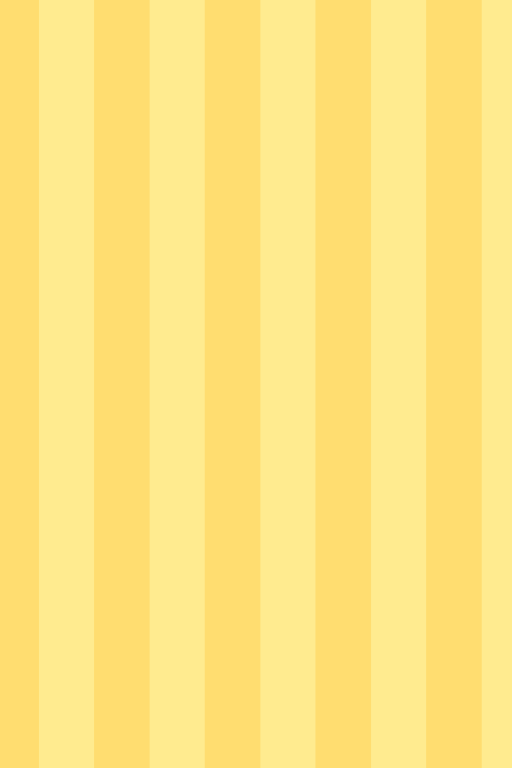
This pattern is drawn by a Shadertoy shader. Its source:

```glsl
const vec3 GOLD = vec3(1.0, 0.867, 0.44);
const vec3 PALE_YELLOW = vec3(1.0, 0.92, 0.56);

// Lengths as fractions of the canvas width
const float PERIOD = 0.2162;
const float STRIPE_WIDTH = 0.1076;
const float FIRST_CENTRE = 0.1299;

// Signed distance to the nearest stripe edge, negative inside
float stripeDistance(float x, float centre, float period, float width) {
    float offset = (fract((x - centre) / period + 0.5) - 0.5) * period;
    return abs(offset) - 0.5 * width;
}

// Coverage of a shape, smoothed over one pixel
float coverage(float dist, float pixel) {
    return clamp(0.5 - dist / pixel, 0.0, 1.0);
}

void mainImage(out vec4 fragColor, in vec2 fragCoord) {
    float pixel = 1.0 / iResolution.x;
    float x = fragCoord.x * pixel;

    // Pale vertical stripes over a gold ground
    float dist = stripeDistance(x, FIRST_CENTRE, PERIOD, STRIPE_WIDTH);
    vec3 color = mix(GOLD, PALE_YELLOW, coverage(dist, pixel));

    fragColor = vec4(color, 1.0);
}
```
